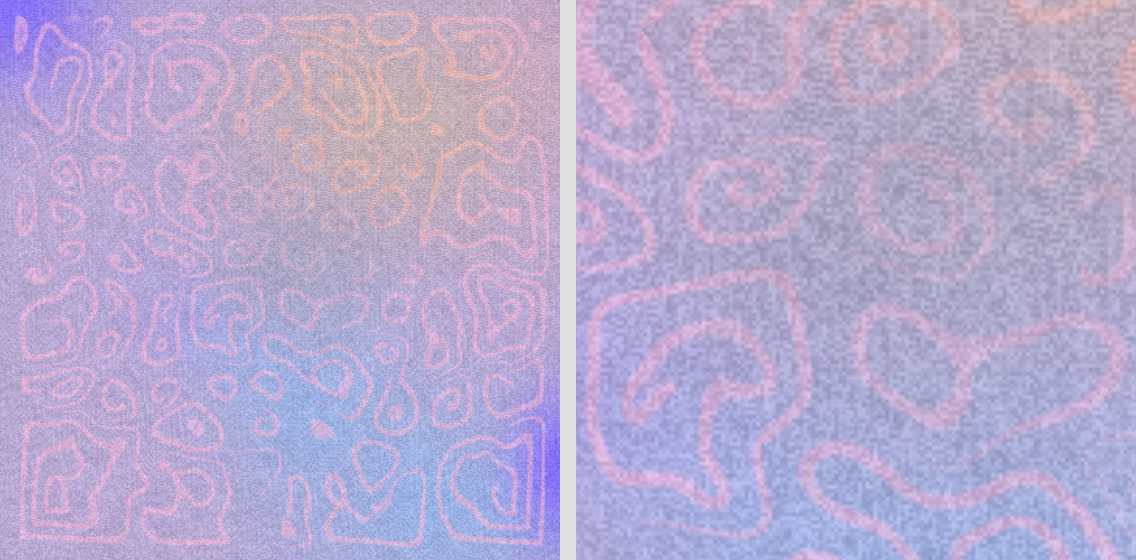
Left, the full canvas; right, a detail of the centre.
This pattern is drawn by a three.js fragment shader. Its source:

```glsl
// Pastel sheet with wobbly spiral cells drawn in soft pink line over blurred colour clouds.
// Jittered sites are merged into groups of mixed size; the smoothed distance to the
// group border is contoured, and an angle term turns the contours into spirals.

varying vec2 vUv;

const float GRID = 12.0;            // sites across the canvas
const float BLOCK = 3.0;            // sites across one mergeable block
const float JITTER = 0.85;
const vec2 CLUSTER = vec2(0.64, 0.60); // where cells stay small
const float OWN_SHARP = 45.0;       // smoothing inside a group
const float OTHER_SHARP = 90.0;     // smoothing of the group border
const float FRAME = 0.018;
const float GAP = 0.010;
const float HALF_WIDTH = 0.0046;
const float SOFTNESS = 0.0028;
const float LINE_OPACITY = 0.56;
const float GRAIN = 0.19;
const float TAU = 6.2831853;

const vec3 LAVENDER = vec3(0.720, 0.660, 0.825);
const vec3 VIOLET = vec3(0.50, 0.41, 1.00);
const vec3 BLUE = vec3(0.59, 0.70, 0.90);
const vec3 PERIWINKLE = vec3(0.66, 0.63, 0.90);
const vec3 TAN = vec3(0.77, 0.69, 0.69);
const vec3 ROSE = vec3(0.80, 0.65, 0.74);
const vec3 GREY = vec3(0.66, 0.65, 0.75);
const vec3 PINK_INK = vec3(0.96, 0.71, 0.84);
const vec3 PEACH_INK = vec3(0.98, 0.72, 0.67);

float hash(vec2 p) {
  return fract(sin(dot(p, vec2(127.1, 311.7))) * 43758.5453);
}

float noise(vec2 p) {
  vec2 i = floor(p), f = fract(p);
  f = f * f * (3.0 - 2.0 * f);
  return mix(mix(hash(i), hash(i + vec2(1.0, 0.0)), f.x),
             mix(hash(i + vec2(0.0, 1.0)), hash(i + 1.0), f.x), f.y);
}

vec2 noise2(vec2 p) {
  return vec2(noise(p), noise(p + 37.3)) - 0.5;
}

// 0: single sites, 1: uneven split, 2: whole block merged
float blockLevel(vec2 block) {
  vec2 middle = (block + 0.5) * BLOCK / GRID;
  float score = hash(block + 4.7) + distance(middle, CLUSTER);
  return step(0.65, score) + step(1.2, score);
}

vec2 groupOf(vec2 cell) {
  vec2 block = floor((cell + 0.5) / BLOCK);
  vec2 local = cell - block * BLOCK;
  float level = blockLevel(block);
  vec2 side = step(0.5, vec2(hash(block + 11.0), hash(block + 23.0)));
  vec2 split = floor((local + side + 0.1) / 2.0);
  return block * BLOCK + (level < 0.5 ? local : level < 1.5 ? split : vec2(0.0));
}

vec2 sitePosition(vec2 cell) {
  vec2 offset = vec2(hash(cell + 1.3), hash(cell + 7.9)) - 0.5;
  return (cell + 0.5 + JITTER * offset) / GRID;
}

bool outside(vec2 cell) {
  return min(cell.x, cell.y) < -0.5 || max(cell.x, cell.y) > GRID - 0.5;
}

// Coverage of the spiral stroke at p
float spirals(vec2 p) {
  vec2 q = p + 0.055 * noise2(p * 4.0) + 0.022 * noise2(p * 15.0);
  vec2 home = floor(q * GRID), group = vec2(0.0);
  float nearest = 9.0;
  for (int y = -2; y <= 2; y++) for (int x = -2; x <= 2; x++) {
    vec2 cell = home + vec2(float(x), float(y));
    if (outside(cell)) continue;
    float r = distance(q, sitePosition(cell));
    if (r < nearest) { nearest = r; group = groupOf(cell); }
  }
  // xy: summed gradient, z: summed weight
  vec3 own = vec3(0.0, 0.0, 1e-12), other = own, center = vec3(0.0);
  for (int y = -3; y <= 3; y++) for (int x = -3; x <= 3; x++) {
    vec2 cell = home + vec2(float(x), float(y));
    if (outside(cell)) continue;
    vec2 site = sitePosition(cell), away = q - site;
    float r = length(away) + 1e-5;
    if (distance(groupOf(cell), group) < 0.1) {
      own += exp(-OWN_SHARP * r) * vec3(away / r, 1.0);
      center += vec3(site, 1.0);
    } else other += exp(-OTHER_SHARP * r) * vec3(away / r, 1.0);
  }
  float d = 0.5 * (log(own.z) / OWN_SHARP - log(other.z) / OTHER_SHARP);
  float slope = 0.5 * length(other.xy / other.z - own.xy / own.z);
  vec2 e = min(p, 1.0 - p) + 0.012 * noise2(p * 9.0);
  float edge = min(e.x, e.y) - FRAME;
  float blend = clamp(0.5 + 0.5 * (d - edge) / 0.02, 0.0, 1.0);
  d = mix(d, edge, blend) - 0.02 * blend * (1.0 - blend);
  slope = max(mix(slope, 1.0, blend), 0.4);

  float pick = hash(group + 51.0);
  float turn = pick < 0.25 ? 0.0 : pick < 0.62 ? 1.0 : -1.0;
  float level = blockLevel(floor((group + 0.5) / BLOCK));
  float spacing = 0.016 + 0.0035 * level + 0.003 * hash(group + 77.0);
  vec2 arm = q - center.xy / max(center.z, 1.0) + 1e-5;
  float phase = (d - GAP) / spacing + turn * atan(arm.y, arm.x) / TAU;
  slope = length(vec2(slope, turn * spacing / (TAU * max(length(arm), 0.003))));
  float stroke = abs(fract(phase + 0.5) - 0.5) * spacing / slope;
  return (1.0 - smoothstep(HALF_WIDTH - SOFTNESS, HALF_WIDTH + SOFTNESS, stroke))
       * smoothstep(GAP - 0.006, GAP - 0.001, d);
}

float cloud(vec2 p, vec2 center, vec2 radius) {
  vec2 v = (p - center) / radius;
  return exp(-dot(v, v));
}

void main() {
  vec2 p = vUv + 0.08 * noise2(vUv * 5.0);

  // Blurred colour clouds
  float warm = cloud(p, vec2(0.68, 0.78), vec2(0.24, 0.22));
  vec3 color = mix(LAVENDER, PERIWINKLE, 0.75 * cloud(p, vec2(0.38, 0.44), vec2(0.16, 0.13)));
  color = mix(color, BLUE, 0.85 * cloud(p, vec2(0.56, 0.30), vec2(0.17, 0.18)));
  color = mix(color, BLUE, 0.95 * cloud(p, vec2(0.78, 0.10), vec2(0.24, 0.17)));
  color = mix(color, ROSE, 0.70 * cloud(p, vec2(0.96, 0.86), vec2(0.20, 0.22)));
  color = mix(color, TAN, 0.95 * warm);
  color = mix(color, GREY, 0.75 * cloud(p, vec2(0.53, 0.53), vec2(0.13, 0.10)));
  color = mix(color, VIOLET, 0.90 * cloud(vUv, vec2(0.0, 1.0), vec2(0.17, 0.15)));
  color = mix(color, VIOLET, 0.90 * cloud(vUv, vec2(1.01, 0.16), vec2(0.09, 0.13)));

  // Spiral strokes, warmer near the tan cloud and fainter over the grey one
  vec3 ink = mix(PINK_INK, PEACH_INK, smoothstep(0.1, 0.7, warm));
  float fade = 1.0 - 0.5 * cloud(vUv, vec2(0.56, 0.56), vec2(0.16, 0.16));
  color = mix(color, ink, LINE_OPACITY * fade * spirals(vUv));

  // Paper grain
  float grain = 0.75 * noise(vUv * 430.0) + 0.25 * noise(vUv * 170.0 + 9.0) - 0.5;
  color += GRAIN * grain + 0.03 * (noise(vUv * 45.0) - 0.5);
  gl_FragColor = vec4(clamp(color, 0.0, 1.0), 1.0);
}
```
